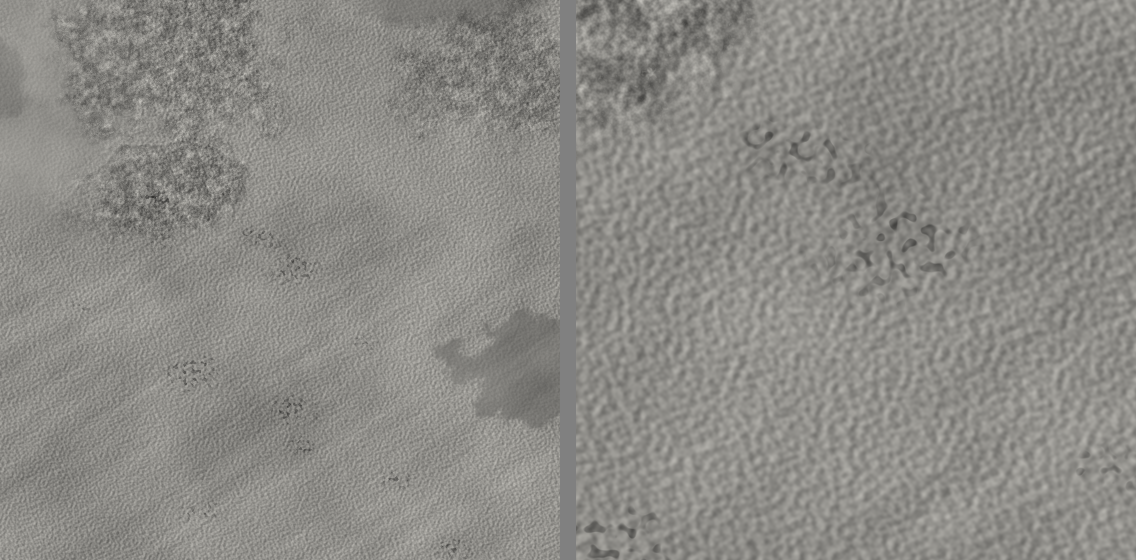
Left, the full canvas; right, a detail of the centre.
A three.js fragment shader for this texture:

```glsl
varying vec2 vUv;

const vec3 WARM_GREY = vec3(1.01, 1.0, 0.968);
const float BASE_TONE = 0.554;

vec2 hash2(vec2 cell) {
  vec3 q = fract(cell.xyx * vec3(0.1031, 0.1030, 0.0973));
  q += dot(q, q.yzx + 33.33);
  return fract((q.xx + q.yz) * q.zy);
}

vec2 gradientAt(vec2 cell) {
  float angle = 6.2832 * hash2(cell).x;
  return vec2(cos(angle), sin(angle));
}

float gradientNoise(vec2 p) {
  vec2 i = floor(p), f = fract(p);
  vec2 u = f * f * f * (f * (f * 6.0 - 15.0) + 10.0);
  vec2 e = vec2(0.0, 1.0);
  float low = mix(dot(gradientAt(i), f), dot(gradientAt(i + e.yx), f - e.yx), u.x);
  float high = mix(dot(gradientAt(i + e), f - e), dot(gradientAt(i + 1.0), f - 1.0), u.x);
  return mix(low, high, u.y);
}

vec2 rotate(vec2 p, float angle) {
  float c = cos(angle), s = sin(angle);
  return vec2(c * p.x + s * p.y, c * p.y - s * p.x);
}

float fbm(vec2 p, float gain) {
  float sum = 0.0, weight = 1.0;
  for (int i = 0; i < 5; i++) {
    sum += weight * gradientNoise(p);
    p = rotate(p, 0.6) * 2.03 + 17.3;
    weight *= gain;
  }
  return sum;
}

float relief(vec2 p, vec2 toLight) {
  return gradientNoise(p) - gradientNoise(p + toLight);
}

// Soft ellipse whose rim is broken up by a noise value
float blotch(vec2 p, vec2 center, vec2 radius, float softness, float wobble) {
  float d = length((p - center) / radius) + wobble;
  return 1.0 - smoothstep(1.0 - softness, 1.0 + softness, d);
}

// Tapered stroke: bright crest with a faint shadow on its lower side
float scratch(vec2 p, vec2 center, float angle, float halfLength, float width) {
  vec2 q = rotate(p - center, angle);
  float taper = 1.0 - smoothstep(0.2, 1.0, abs(q.x) / halfLength);
  float y = q.y / width;
  return taper * (exp(-y * y) - 0.7 * exp(-(y + 1.8) * (y + 1.8)));
}

float scratches(vec2 p) {
  float sum = 0.0;
  for (int i = 0; i < 30; i++) {
    vec2 a = hash2(vec2(float(i), 3.0)), b = hash2(vec2(float(i), 41.0));
    vec2 center = vec2(a.x, a.y * 0.6);
    float angle = 0.5 + 0.16 * b.x;
    sum += (0.25 + b.y * b.y) * scratch(p, center, angle, 0.03 + 0.13 * b.x, 0.0018 + 0.0025 * a.y);
  }
  return sum;
}

float hairlines(vec2 p) {
  float sum = 0.0;
  for (int i = 0; i < 5; i++) {
    vec2 a = hash2(vec2(float(i), 77.0));
    vec2 center = vec2(0.1 + 0.4 * a.x, 0.08 + 0.1 * float(i));
    vec2 bend = vec2(3.0 * (a.y - 0.4) * pow(p.y - center.y, 2.0), 0.0);
    sum += scratch(p + bend, center, 1.3 + 0.4 * a.y, 0.09, 0.0015);
  }
  return sum;
}

// Arched vein with a lit crest and a shaded foot
float vein(vec2 p, float wobble) {
  float x = p.x - 0.27;
  float curve = mix(4.4, 1.6, smoothstep(-0.03, 0.03, x));
  float d = (p.y - 0.75 + curve * x * x + 0.02 * wobble) / sqrt(1.0 + 4.0 * curve * curve * x * x);
  float ends = smoothstep(0.07, 0.17, p.x) * (1.0 - smoothstep(0.38, 0.49, p.x));
  float crest = exp(-pow(d / 0.0028, 2.0)) + 0.6 * exp(-pow((d - 0.011) / 0.003, 2.0));
  return ends * (crest - 0.9 * exp(-pow((d + 0.007) / 0.004, 2.0)));
}

float pitClusters(vec2 p, float wobble) {
  float sum = 0.0;
  for (int i = 0; i < 11; i++) {
    vec2 a = hash2(vec2(float(i), 113.0));
    vec2 center = vec2(a.x, 0.02 + 0.062 * float(i));
    sum = max(sum, blotch(p, center, vec2(0.026, 0.017) * (0.6 + a.y), 0.6, wobble));
  }
  return sum * smoothstep(0.1, 0.32, gradientNoise(p * 135.0));
}

void main() {
  vec2 p = vUv;
  float clouds = fbm(p * 3.1 + 5.0, 0.55);
  float rim = fbm(p * 9.0 + 31.0, 0.65);
  float mottle = fbm(p * 38.0, 0.82);

  // Region masks
  float rough = blotch(p, vec2(0.31, 0.89), vec2(0.2, 0.16), 0.4, 0.6 * rim);
  rough = max(rough, blotch(p, vec2(0.29, 0.66), vec2(0.16, 0.09), 0.4, 0.5 * rim));
  rough = max(rough, 0.85 * blotch(p, vec2(0.9, 0.86), vec2(0.18, 0.12), 0.4, 0.6 * rim));
  rough *= smoothstep(-0.5, 0.25, mottle + 1.2 * rough - 0.35);
  float stain = blotch(p, vec2(0.95, 0.34), vec2(0.14, 0.075), 0.16, 0.7 * rim);
  stain = max(stain, 0.8 * blotch(p, vec2(0.8, 1.02), vec2(0.17, 0.06), 0.3, 0.6 * rim));
  stain = max(stain, 0.7 * blotch(p, vec2(0.0, 0.87), vec2(0.06, 0.07), 0.25, 0.7 * rim));
  float polished = blotch(p, vec2(0.07, 0.82), vec2(0.2, 0.2), 0.5, 0.4 * rim);
  float shade = blotch(p, vec2(0.2, 0.56), vec2(0.34, 0.08), 0.7, 0.5 * rim);
  float brushed = 1.0 - smoothstep(0.45, 0.75, p.y + 0.2 * clouds);

  // Clouded base, brushed streaks and stains
  float tone = BASE_TONE + 0.07 * clouds + 0.025 * rim;
  tone += 0.028 * polished - 0.035 * shade - 0.085 * stain;
  tone += 0.05 * brushed * fbm(rotate(p, 0.56) * vec2(3.0, 26.0), 0.5);
  tone += 0.035 * scratches(p) + 0.022 * hairlines(p);

  // Crusted patches and fine embossed grain
  tone += rough * (0.16 * mottle + 0.07 * relief(p * 95.0, vec2(-0.4, 0.4)) - 0.055);
  float grain = 0.13 * relief(rotate(p, 0.4) * 185.0, vec2(-0.4, 0.4));
  grain += 0.07 * gradientNoise(rotate(p, 0.9) * 310.0);
  tone += grain * (1.0 - 0.65 * max(stain, polished));
  tone += 0.055 * vein(p, rim) - 0.16 * pitClusters(p, rim);

  gl_FragColor = vec4(clamp(tone, 0.2, 0.75) * WARM_GREY, 1.0);
}
```
